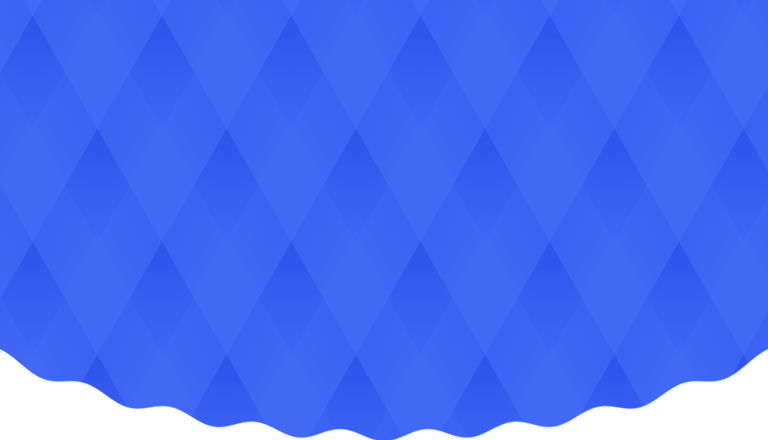
A WebGL 1 fragment shader for this background:

```glsl
precision highp float;

uniform vec2 u_resolution;

// Lengths are fractions of the canvas width, with y measured down from the top.
const float PI = 3.14159265;
const float CANVAS_HEIGHT = 0.5742;

const vec3 LIGHT_BLUE = vec3(0.253, 0.415, 0.958);
const vec3 DEEP_BLUE = vec3(0.170, 0.320, 0.922);
const vec3 WHITE = vec3(1.0);

const vec2 LATTICE_APEX = vec2(0.2109, 0.0195);
const float LATTICE_PERIOD = 0.1683;
const float LATTICE_SLANT = 0.5707;
const float BAND_WIDTH = 0.5;
const float BAND_END_SHADE = 0.25;
const float SINGLE_SHADE = 0.3;
const float OVERLAP_SHADE = 0.35;

const float EDGE_BASE = 0.5684;
const float EDGE_RISE = 0.0938;
const float EDGE_CURL = 0.0117;
const float RIPPLE_HEIGHT = 0.0072;
const float RIPPLE_COUNT = 9.0;

// Repeating band: hard dark start, linear fade, faint step at its end.
float foldShade(float phase, float blur) {
    float t = fract(phase);
    float fade = mix(1.0, BAND_END_SHADE, min(t / BAND_WIDTH, 1.0));
    float start = smoothstep(0.0, blur, t);
    float stop = 1.0 - smoothstep(BAND_WIDTH - blur, BAND_WIDTH + blur, t);
    return fade * start * stop;
}

// Two mirrored families of slanted bands crossing into diamonds.
vec3 diamondLattice(vec2 p, float pixel) {
    vec2 q = (p - LATTICE_APEX) / LATTICE_PERIOD;
    float blur = pixel / LATTICE_PERIOD;
    float falling = foldShade(LATTICE_SLANT * q.y - q.x, blur);
    float rising = foldShade(LATTICE_SLANT * q.y + q.x, blur);
    float shade = SINGLE_SHADE * (falling + rising) + OVERLAP_SHADE * falling * rising;
    return mix(LIGHT_BLUE, DEEP_BLUE, shade);
}

// Height of the bowl-shaped lower edge with its ripples.
float scallopEdge(float x) {
    float t = 2.0 * x - 1.0;
    float t2 = t * t;
    float bowl = EDGE_BASE - EDGE_RISE * t2 - EDGE_CURL * t2 * t2;
    return bowl + RIPPLE_HEIGHT * cos(RIPPLE_COUNT * PI * t);
}

void main() {
    vec2 uv = gl_FragCoord.xy / u_resolution;
    vec2 p = vec2(uv.x, (1.0 - uv.y) * CANVAS_HEIGHT);
    float pixel = max(1.0 / u_resolution.x, CANVAS_HEIGHT / u_resolution.y);

    vec3 color = diamondLattice(p, pixel);
    float below = smoothstep(-pixel, pixel, p.y - scallopEdge(p.x));
    gl_FragColor = vec4(mix(color, WHITE, below), 1.0);
}
```
